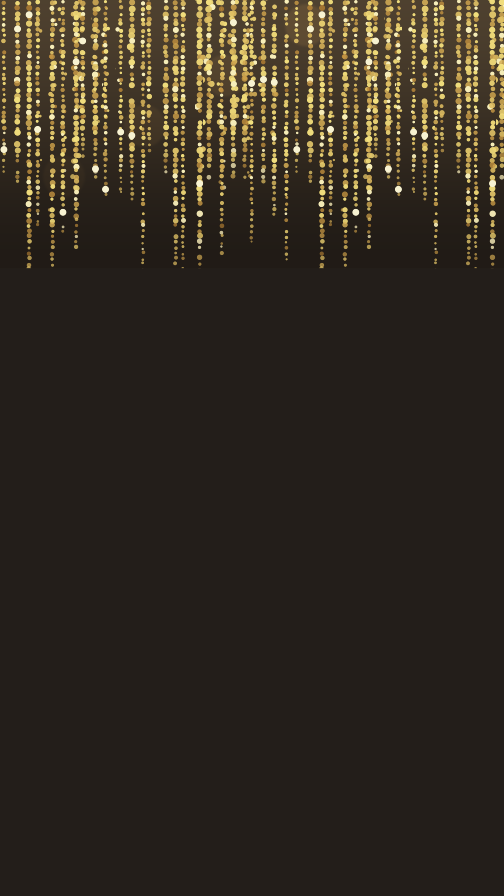
Write a WebGL 1 fragment shader that draws this background.

```glsl
precision highp float;
// Strings of golden glitter hang from the top of a dark brown backdrop.
// Jittered columns hold rows of hashed beads; a fine layer, a loose glitter
// layer and pale sparks lie over a warm fading glow with soft light discs.
uniform vec2 u_resolution;

// Lengths are in canvas widths, depth is measured down from the top edge.
const vec3 BASE = vec3(0.137, 0.118, 0.102);
const vec3 SHADE = vec3(0.128, 0.106, 0.086);
const vec3 GLOW = vec3(0.310, 0.256, 0.186);
const vec3 AMBER = vec3(0.74, 0.52, 0.20);
const vec3 GOLD = vec3(0.97, 0.91, 0.52);
const vec3 PALE = vec3(0.97, 0.95, 0.82);
const float CURTAIN = 0.532;     // depth where the curtain is cut off
const float PITCH = 0.02235;     // distance between strands
const float REPEAT = 26.0;       // strands before the pattern recurs
const float SPACING = 0.0108;    // distance between beads
const float MIN_LENGTH = 0.30;
const float MAX_LENGTH = 0.57;
const float SPARK_RADIUS = 0.0068;
const float DISC_RADIUS = 0.046;

float hash(vec2 p) {
  return fract(sin(dot(p, vec2(127.1, 311.7))) * 43758.545);
}

// Antialiased coverage of a disc.
float disc(vec2 offset, float radius) {
  float blur = 0.55 / u_resolution.x;
  return 1.0 - smoothstep(radius - blur, radius + blur, length(offset));
}

// Horizontal place of a strand within its jittered column.
float strandAxis(float column, float id) {
  return (column + 0.5 + 0.6 * (hash(vec2(id, 1.0)) - 0.5)) * PITCH;
}

float strandLength(float id) {
  return mix(MIN_LENGTH, MAX_LENGTH, hash(vec2(id, 2.0)));
}

// Beads near p: scatter is their sideways spread, reach scales the strands,
// and fullness is the share of beads that is kept.
vec3 addBeads(vec3 colour, vec2 p, float layer, float scatter, float reach, float fullness) {
  float column = floor(p.x / PITCH);
  float row = floor(p.y / SPACING);
  for (int i = -1; i <= 1; i++) {
    float c = column + float(i);
    float id = mod(c, REPEAT);
    float axis = strandAxis(c, id);
    float end = strandLength(id) * reach;
    float weight = mix(0.72, 1.12, hash(vec2(id, 3.0)));
    for (int j = -1; j <= 1; j++) {
      float r = row + float(j);
      vec2 key = vec2(id + 41.0 * layer, r + 13.0);
      float size = hash(key);
      float tone = sqrt(hash(key + 71.3));
      vec2 jitter = vec2(hash(key + 17.7), hash(key + 37.1)) - 0.5;
      vec2 centre = vec2(axis + scatter * jitter.x, (r + 0.5 + 0.5 * jitter.y) * SPACING);
      float fade = 1.0 - smoothstep(0.7 * end, end, centre.y);
      float radius = mix(0.0034, 0.0064, size) * weight * mix(0.75, 1.0, fade);
      float kept = step(centre.y, end) * step(hash(key + 53.9), fullness);
      float alpha = mix(0.75, 1.0, tone) * mix(0.75, 1.0, fade);
      vec3 metal = mix(AMBER, GOLD, tone * mix(0.7, 1.0, fade));
      metal = mix(metal, PALE, step(0.94, tone) * 0.7);
      colour = mix(colour, metal, disc(p - centre, radius) * alpha * kept);
    }
  }
  return colour;
}

// One larger pale bead on some of the strands.
vec3 addSparks(vec3 colour, vec2 p) {
  float column = floor(p.x / PITCH);
  for (int i = -1; i <= 1; i++) {
    float c = column + float(i);
    float id = mod(c, REPEAT);
    float depth = strandLength(id) * hash(vec2(id, 5.0));
    float kept = step(0.4, hash(vec2(id, 6.0)));
    vec2 centre = vec2(strandAxis(c, id), depth);
    colour = mix(colour, PALE, disc(p - centre, SPARK_RADIUS) * kept);
  }
  return colour;
}

// Warm light from the top with a few faint, large discs.
vec3 backdrop(vec2 p) {
  vec3 colour = mix(GLOW, SHADE, smoothstep(-0.04, CURTAIN, p.y));
  for (int i = 0; i < 4; i++) {
    float n = float(i);
    vec2 centre = vec2(fract(0.607 + 0.84 * n), 0.05 + 0.10 * n);
    float light = 1.0 - smoothstep(0.8, 1.0, length(p - centre) / DISC_RADIUS);
    colour += 0.10 * AMBER * light * (1.0 - 0.2 * n);
  }
  return colour;
}

void main() {
  vec2 p = vec2(gl_FragCoord.x, u_resolution.y - gl_FragCoord.y) / u_resolution.x;
  vec3 colour = BASE;
  float blur = 0.7 / u_resolution.x;
  float inside = 1.0 - smoothstep(CURTAIN - blur, CURTAIN + blur, p.y);

  if (inside > 0.0) {
    // Two glitter clusters in each recurrence of the pattern.
    float phase = p.x / (PITCH * REPEAT) - 0.30;
    float cluster = 0.5 + 0.5 * cos(12.5664 * phase);
    vec3 curtain = backdrop(p);
    curtain = addBeads(curtain, p, 1.0, 0.014, 0.75, 0.65 * cluster * cluster);
    curtain = addBeads(curtain, p, 2.0, 0.002, 1.0, 0.95);
    curtain = addSparks(curtain, p);
    colour = mix(BASE, curtain, inside);
  }
  gl_FragColor = vec4(colour, 1.0);
}
```
